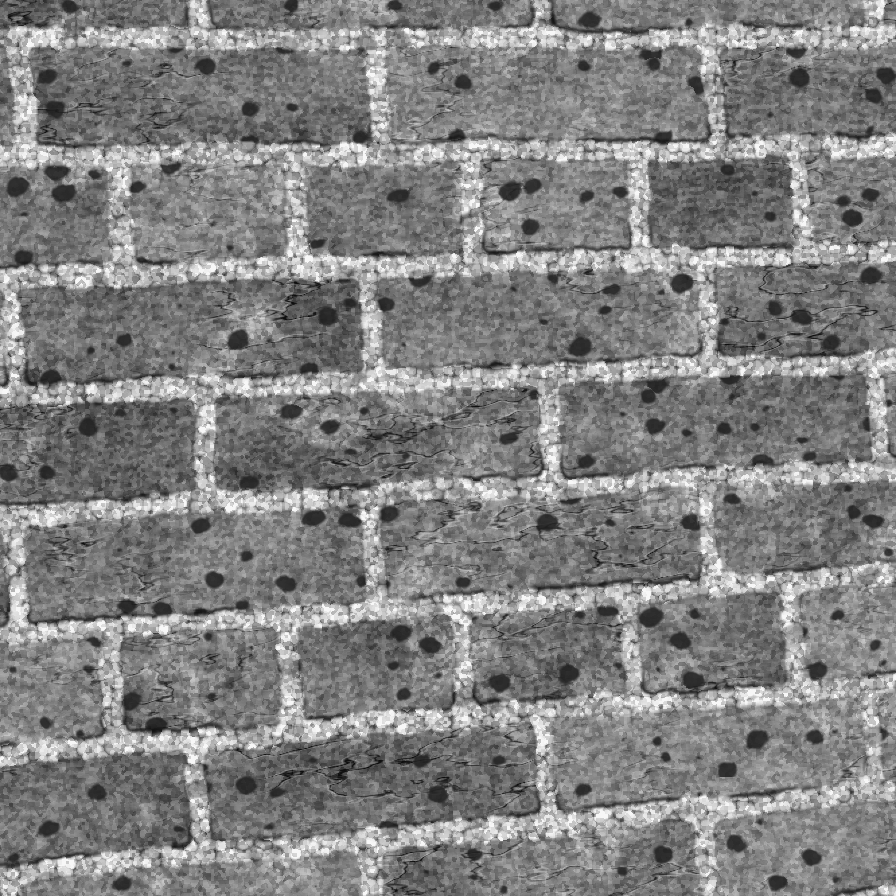
Write a WebGL 1 fragment shader that draws this texture.

```glsl
precision highp float;
// Weathered grey brick wall: sloping courses of long and short bricks in gritty pale mortar.
uniform vec2 u_resolution;

float hash(vec2 c) {
  return fract(sin(dot(c, vec2(127.1, 311.7))) * 43758.5);
}

// Cellular noise: distance to the nearest point, and that point's random value.
vec2 cells(vec2 p) {
  vec2 base = floor(p);
  vec2 nearest = vec2(9.0, 0.0);
  for (int j = -1; j <= 1; j++) {
    for (int i = -1; i <= 1; i++) {
      vec2 c = base + vec2(float(i), float(j));
      vec2 point = c + 0.15 + 0.7 * vec2(hash(c), hash(c + 37.3));
      float d = distance(p, point);
      if (d < nearest.x) nearest = vec2(d, hash(c + 71.9));
    }
  }
  return nearest;
}

// Layered, turned and bent sines, roughly -1 to 1.
float ripple(vec2 p) {
  float sum = 0.0;
  float amp = 0.5;
  for (int i = 0; i < 5; i++) {
    p = mat2(0.8, -0.6, 0.6, 0.8) * p * 1.8 + 1.7;
    sum += amp * sin(p.x + 1.5 * sin(p.y) + sum);
    amp *= 0.6;
  }
  return sum;
}

void main() {
  vec2 p = gl_FragCoord.xy / u_resolution;
  vec2 q = p + 0.003 * vec2(ripple(p * 9.0), ripple(p * 9.0 + 5.0));

  // Courses narrow to the right; every fourth one is made of short bricks.
  float pitch = 0.1333 - 0.0133 * q.x;
  float course = (0.958 - q.y) / pitch + 1.0;
  float row = floor(course);
  float rise = 0.5 - fract(course);
  float isShort = 1.0 - step(0.5, abs(mod(row, 4.0) - 2.0));
  float width = mix(0.412, 0.206, isShort);
  float stagger = 0.02 + 0.205 * (1.0 - mod(row + step(6.5, row), 2.0));
  float shift = mix(stagger, 0.13, isShort) + 0.016 * (hash(vec2(row, 4.0)) - 0.5);
  float along = (q.x + 0.08 * q.x * q.x - shift + 0.009 * rise) / width;
  vec2 id = vec2(floor(along), row);

  // Signed distance to a ragged, rounded brick.
  vec2 grit = cells(p * 95.0);
  vec2 fine = cells(p * 230.0);
  vec2 local = vec2((fract(along) - 0.5) * width, rise * pitch);
  vec2 halfSize = 0.5 * vec2(width, pitch) - 0.0105
                - 0.003 * vec2(hash(id + 2.0), hash(id + 8.0));
  vec2 corner = abs(local) - halfSize + 0.008;
  float edge = length(max(corner, 0.0)) + min(max(corner.x, corner.y), 0.0) - 0.008;
  edge += 0.0022 * ripple(p * 45.0) + 0.003 * (grit.y - 0.5);

  // Mortar: pale sand with dark gaps between its grains.
  float mortar = 0.76 + 0.34 * (fine.y - 0.5) + 0.24 * (grit.y - 0.5);
  mortar += 0.07 * ripple(p * 35.0) - 0.28 * smoothstep(0.45, 0.8, grit.x);

  // Brick face: its own tone, broad stains and fine grain.
  float brick = 0.45 + 0.11 * (hash(id + 0.5) - 0.5) + 0.05 * p.x * (1.0 - p.y);
  brick += 0.07 * ripple(p * vec2(8.0, 12.0) + id * 3.0);
  brick += 0.06 * ripple(p * vec2(70.0, 150.0));
  brick += 0.18 * (fine.y - 0.5) + 0.11 * (grit.y - 0.5);

  // Creases run along the brick, each dark with a lit lip.
  float fold = ripple(vec2(p.x * 13.0, (p.y - 0.12 * p.x) * 42.0) + id * 7.0);
  float creased = smoothstep(-0.3, 0.6, ripple(p * 7.0 + id * 5.0));
  brick -= 0.24 * creased * (1.0 - smoothstep(0.0, 0.09, abs(fold)));
  brick += 0.13 * creased * (1.0 - smoothstep(0.0, 0.09, abs(fold - 0.16)));

  // Sandy smears, heavier near the joints.
  float smear = smoothstep(0.3, 1.0, ripple(p * 10.0 + 3.0));
  smear += 0.35 * smoothstep(-0.016, 0.0, edge) * smoothstep(0.3, 0.8, grit.y);
  brick = mix(brick, mortar, 0.5 * min(smear, 1.0));

  // Scattered pits with uneven outlines.
  vec2 pit = cells(p * vec2(24.0, 30.0) + 0.07 * ripple(p * 60.0));
  float radius = 0.3 * smoothstep(0.5, 1.0, pit.y);
  float hole = smoothstep(0.06, -0.06, pit.x - radius) * step(0.55, pit.y);
  brick = mix(brick, 0.12, 0.85 * hole);
  mortar = mix(mortar, 0.3, 0.4 * hole);

  // Join both, with a broken shadow under each brick.
  float tone = mix(brick, mortar, smoothstep(-0.002, 0.002, edge));
  float under = smoothstep(0.1, 0.35, -rise) + 0.3;
  float broken = smoothstep(-0.5, 0.4, ripple(p * 20.0 + 9.0));
  tone *= 1.0 - 0.5 * under * broken * exp(-edge * edge * 1.2e5);
  gl_FragColor = vec4(vec3(clamp(tone, 0.06, 0.97)), 1.0);
}
```
